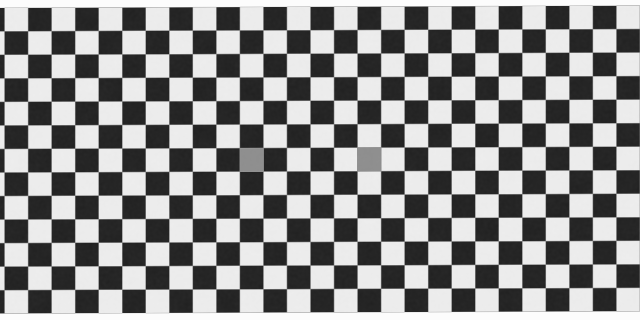
A WebGL 2 fragment shader for this pattern:

```glsl
#version 300 es
precision highp float;
// A slightly tilted checkerboard with white margins above and below, and two
// equal grey tiles: one between dark neighbours, one between light ones.
// Signed square waves form the checks; gradient noise adds faint print grain.

uniform vec2 u_resolution;
out vec4 fragColor;

vec2 hashGradient(vec2 cell) {
    vec2 h = vec2(dot(cell, vec2(127.1, 311.7)), dot(cell, vec2(269.5, 183.3)));
    return 2.0 * fract(sin(h) * 43758.5) - 1.0;
}

float gradientNoise(vec2 p) {
    vec2 i = floor(p), f = fract(p);
    vec2 s = f * f * (3.0 - 2.0 * f);
    vec2 e = vec2(1.0, 0.0);
    float low = mix(dot(hashGradient(i), f),
                    dot(hashGradient(i + e), f - e), s.x);
    float high = mix(dot(hashGradient(i + e.yx), f - e.yx),
                     dot(hashGradient(i + 1.0), f - 1.0), s.x);
    return mix(low, high, s.y);
}

// +1 on even cells, -1 on odd cells, with soft transitions.
vec2 squareWave(vec2 p, float soft) {
    vec2 edgeDistance = 0.5 - abs(mod(p + 0.5, 2.0) - 1.0);
    return clamp(edgeDistance / soft, -1.0, 1.0);
}

// Coverage of the unit tile at a given column and row.
float tileMask(vec2 p, vec2 tile, float soft) {
    vec2 d = abs(p - tile - 0.5) - 0.5;
    return 1.0 - smoothstep(-soft, soft, max(d.x, d.y));
}

void main() {
    // Canvas units: height is 1, v runs downward from the top.
    vec2 uv = gl_FragCoord.xy / u_resolution.y;
    float aspect = u_resolution.x / u_resolution.y;
    uv.x *= 2.0 / aspect;
    float v = 1.0 - uv.y;

    // Board coordinates in tiles; the rows rise gently to the right.
    float tileSize = 0.07354;
    vec2 board = vec2(uv.x - 0.0143, v - 0.0243 + 0.0036 * uv.x) / tileSize;
    float soft = max(0.03, 0.5 / (u_resolution.y * tileSize));

    // Checks and grain
    vec2 wave = squareWave(board, soft);
    float light = 0.5 + 0.5 * wave.x * wave.y;
    float grain = gradientNoise(uv * 90.0) + 0.6 * gradientNoise(uv * 23.0);
    float shade = mix(0.145 + 0.02 * grain, 0.925 + 0.008 * grain, light);

    // Two grey tiles of the same value
    float grey = max(tileMask(board, vec2(10.0, 6.0), soft),
                     tileMask(board, vec2(15.0, 6.0), soft));
    shade = mix(shade, 0.56 + 0.008 * grain, grey);

    // White margins beyond the thirteen rows
    float outside = smoothstep(-soft, soft, abs(board.y - 6.5) - 6.5);
    shade = mix(shade, 0.99, outside);

    fragColor = vec4(vec3(shade), 1.0);
}
```
